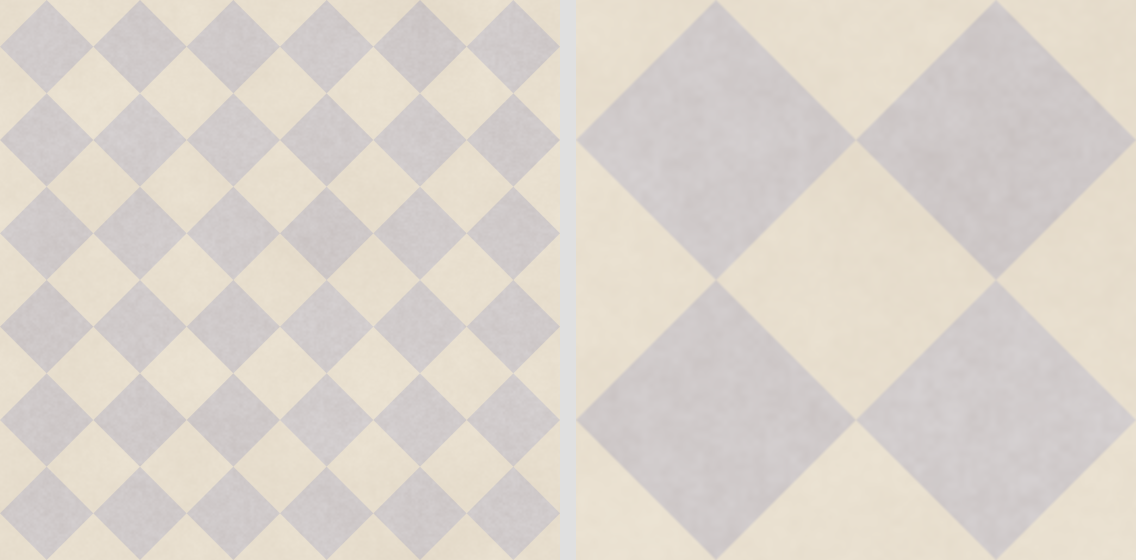
Left: the whole. Right: its middle third, enlarged.
Write a WebGL 2 fragment shader that draws this pattern.

```glsl
#version 300 es
precision highp float;
// Seamless checkerboard of soft grey diamonds on cream, with a faint mottled wear.

uniform vec2 u_resolution;
out vec4 fragColor;

const float REPEATS = 6.0;                     // diamonds across and down
const vec3 CREAM = vec3(0.908, 0.872, 0.808);
const vec3 GREY = vec3(0.814, 0.792, 0.792);
const vec3 WEAR_TINT = vec3(0.85, 1.0, 1.1);   // wear shifts the hue slightly
const float EDGE_SOFTNESS = 0.0012;            // in canvas units
const float TILE_VARIATION = 0.010;
const float CLOUD_STRENGTH = 0.030;
const float CREAM_GRAIN = 0.022;
const float GREY_GRAIN = 0.048;

float hash(vec2 p) {
    return fract(sin(dot(p, vec2(127.1, 311.7))) * 43758.55);
}

// Value noise that wraps after a whole number of cells
float wrappedNoise(vec2 uv, float cells, float seed) {
    vec2 p = uv * cells;
    vec2 i = floor(p);
    vec2 f = fract(p);
    f = f * f * (3.0 - 2.0 * f);
    vec2 lo = mod(i, cells) + seed;
    vec2 hi = mod(i + 1.0, cells) + seed;
    float bottom = mix(hash(lo), hash(vec2(hi.x, lo.y)), f.x);
    float top = mix(hash(vec2(lo.x, hi.y)), hash(hi), f.x);
    return mix(bottom, top, f.y);
}

// Broad cloudy wear, centred on zero
float clouds(vec2 uv) {
    return 0.5 * wrappedNoise(uv, 9.0, 3.0)
         + 0.3 * wrappedNoise(uv, 23.0, 17.0)
         + 0.2 * wrappedNoise(uv, 51.0, 29.0) - 0.5;
}

// Fine speckle, centred on zero
float grain(vec2 uv) {
    return 0.3 * wrappedNoise(uv, 84.0, 41.0)
         + 0.4 * wrappedNoise(uv, 160.0, 53.0)
         + 0.3 * wrappedNoise(uv, 270.0, 67.0) - 0.5;
}

void main() {
    vec2 uv = gl_FragCoord.xy / u_resolution;
    vec2 grid = uv * REPEATS;

    // Signed distance to the diamond that touches all four sides of its cell
    vec2 offset = abs(fract(grid) - 0.5);
    float distanceToEdge = (offset.x + offset.y - 0.5) * 0.70711 / REPEATS;
    float softness = max(EDGE_SOFTNESS, 0.7 / min(u_resolution.x, u_resolution.y));
    float diamond = 1.0 - smoothstep(-softness, softness, distanceToEdge);

    // Each diamond has its own slight shade; cream ones are centred on cell corners
    float greyShade = hash(mod(floor(grid), REPEATS) + 7.0) - 0.5;
    float creamShade = hash(mod(floor(grid + 0.5), REPEATS) + 19.0) - 0.5;
    float shade = mix(creamShade, greyShade, diamond) * TILE_VARIATION;

    // Wear
    float speckle = grain(uv) * mix(CREAM_GRAIN, GREY_GRAIN, diamond);
    float wear = shade + speckle + clouds(uv) * CLOUD_STRENGTH;

    vec3 color = mix(CREAM, GREY, diamond) + wear * WEAR_TINT;
    fragColor = vec4(color, 1.0);
}
```
